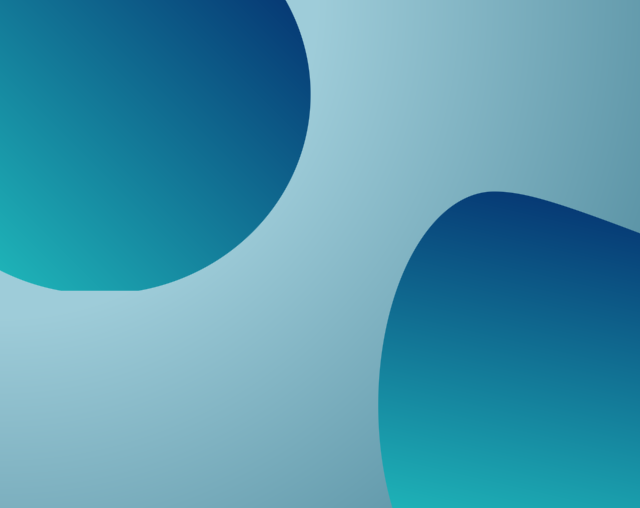
This background is drawn by a Shadertoy shader. Its source:

```glsl
// Two glossy teal-to-navy blobs over a pale blue backdrop that darkens
// radially from the upper left corner. Shapes are signed distances built
// from ellipses and a hyperbolic shoulder; each carries a linear gradient.

#define ASPECT 1.263
#define DISC_CENTER vec2(0.197, 0.814)
#define DISC_RADII vec2(0.416, 0.393)
#define DISC_FLOOR 0.4276
#define BLOB_CENTER vec2(0.975, 0.202)
#define BLOB_RADII vec2(0.2286, 0.421)
#define SHOULDER_SLOPE 0.40
#define SHOULDER_ROUND 0.0395

const vec3 MIST  = vec3(0.62, 0.80, 0.85);
const vec3 SLATE = vec3(0.37, 0.59, 0.66);
const vec3 TEAL  = vec3(0.12, 0.71, 0.725);
const vec3 NAVY  = vec3(0.025, 0.23, 0.46);

// First-order distance to an axis-aligned ellipse, negative inside.
float ellipseDistance(vec2 p, vec2 radii) {
    float k = length(p / radii);
    return k * (k - 1.0) / max(length(p / (radii * radii)), 1e-4);
}

// Ellipse with its underside trimmed flat.
float discDistance(vec2 p) {
    return max(ellipseDistance(p - DISC_CENTER, DISC_RADII), DISC_FLOOR - p.y);
}

// Elliptical left side joined to a shoulder that falls away to the right.
float blobDistance(vec2 p) {
    vec2 q = p - BLOB_CENTER;
    if (q.x < 0.0) return ellipseDistance(q, BLOB_RADII);
    float run = SHOULDER_SLOPE * q.x;
    float bend = length(vec2(SHOULDER_ROUND, run));
    float slope = SHOULDER_SLOPE * run / bend;
    float top = BLOB_RADII.y + SHOULDER_ROUND - bend;
    return (q.y - top) / sqrt(1.0 + slope * slope);
}

// Antialiased coverage of a shape.
float coverage(float d, float pixel) {
    return clamp(0.5 - d / pixel, 0.0, 1.0);
}

void mainImage(out vec4 fragColor, in vec2 fragCoord) {
    vec2 p = fragCoord / iResolution.xy * vec2(ASPECT, 1.0);
    float pixel = 1.3 / iResolution.y;

    // Backdrop: radial falloff from the upper left corner
    float falloff = (length(p - vec2(0.0, 1.0)) - 0.625) / 0.702;
    vec3 color = mix(MIST, SLATE, clamp(falloff, 0.0, 1.15));

    // Upper disc: diagonal gradient
    float diagonal = 0.5 + (p.x + p.y - 1.0) / 1.118;
    vec3 discColor = mix(TEAL, NAVY, clamp(diagonal, 0.0, 1.0));
    color = mix(color, discColor, coverage(discDistance(p), pixel));

    // Lower blob: slightly tilted vertical gradient
    float depth = 1.0 - p.y - 0.23 * (p.x - 0.778);
    vec3 blobColor = mix(NAVY, TEAL, clamp((depth - 0.329) / 0.691, 0.0, 1.0));
    color = mix(color, blobColor, coverage(blobDistance(p), pixel));

    fragColor = vec4(color, 1.0);
}
```
